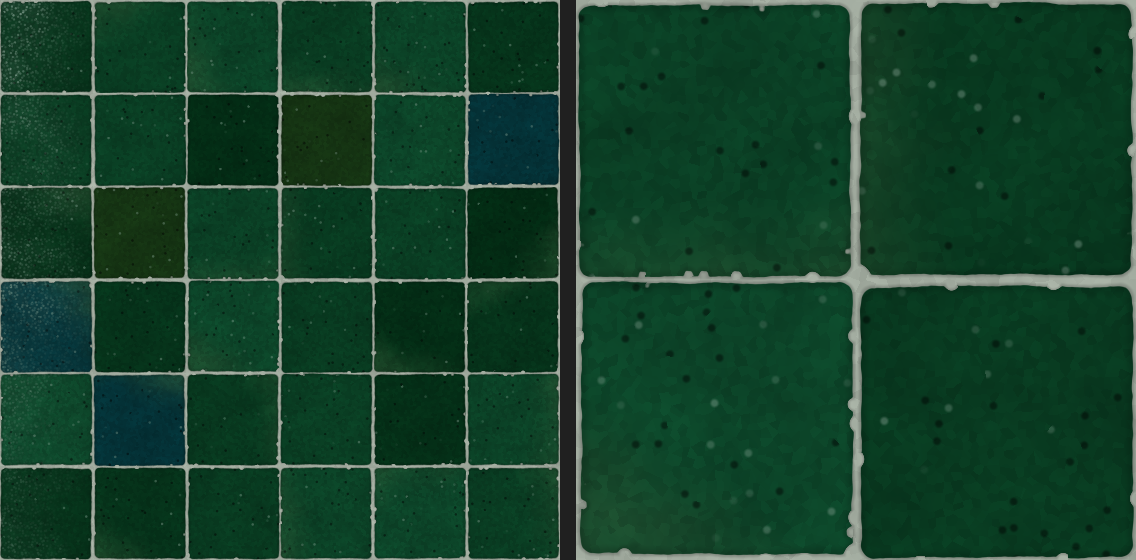
Left: the whole. Right: its middle third, enlarged.
Give the GLSL for this texture, as a Shadertoy shader.

```glsl
// Six by six handmade glazed green tiles with pale grout, uneven edges and a frosted left side.

const float TILES = 6.0;
const vec3 DEEP_GREEN = vec3(0.010, 0.165, 0.075);
const vec3 EMERALD = vec3(0.050, 0.275, 0.165);
const vec3 TEAL = vec3(0.015, 0.195, 0.215);
const vec3 OLIVE = vec3(0.095, 0.195, 0.060);
const vec3 MOSS = vec3(0.170, 0.330, 0.200);
const vec3 HAZE = vec3(0.500, 0.610, 0.550);
const vec3 GROUT = vec3(0.660, 0.700, 0.650);

float hash(vec2 p) {
    vec3 a = fract(p.xyx * 0.1031);
    a += dot(a, a.yzx + 33.33);
    return fract((a.x + a.y) * a.z);
}

vec2 hash2(vec2 p) {
    return vec2(hash(p + 17.3), hash(p + 61.7));
}

// Cellular noise: x = distance to the nearest point, y = random value of that point.
vec2 cellular(vec2 p) {
    vec2 cell = floor(p);
    vec2 nearest = vec2(9.0, 0.0);
    for (int j = -1; j <= 1; j++) {
        for (int i = -1; i <= 1; i++) {
            vec2 neighbour = cell + vec2(i, j);
            float d = distance(p, neighbour + hash2(neighbour));
            if (d < nearest.x) nearest = vec2(d, hash(neighbour + 5.1));
        }
    }
    return nearest;
}

// Layered, warped sines, roughly -1 to 1.
float waves(vec2 p) {
    float sum = 0.0;
    float amplitude = 0.5;
    for (int i = 0; i < 4; i++) {
        sum += amplitude * sin(p.x + 1.7 * sin(p.y)) * cos(0.8 * p.y - 0.4 * p.x);
        p = mat2(1.6, 1.2, -1.2, 1.6) * p + 2.3;
        amplitude *= 0.55;
    }
    return sum;
}

float roundedSquare(vec2 p, float halfSize, float radius) {
    vec2 d = abs(p) - halfSize + radius;
    return length(max(d, 0.0)) + min(max(d.x, d.y), 0.0) - radius;
}

// Signed distance to one hand-cut tile, in tile units.
float tileShape(vec2 local, vec2 id) {
    vec2 shift = (hash2(id + 3.0) - 0.5) * 0.014;
    float turn = (hash(id + 8.0) - 0.5) * 0.016;
    vec2 p = local - shift + turn * vec2(-local.y, local.x);
    float wobble = 0.008 * waves(local * 13.0 + id * 7.0);
    vec2 chip = cellular((local + id) * 16.0 + 40.0);
    float chipping = 0.018 * step(0.82, chip.y) * smoothstep(0.5, 0.1, chip.x);
    return roundedSquare(p, 0.484, 0.045) + wobble + chipping;
}

// Glaze colour of a tile: mostly greens, with a few teal or olive ones.
vec3 glazeColour(vec2 id, vec2 local) {
    float kind = hash(id + 23.0);
    vec3 colour = mix(DEEP_GREEN, EMERALD, hash(id + 41.0));
    colour = mix(colour, OLIVE, 0.8 * step(kind, 0.07));
    colour = mix(colour, TEAL, step(0.87, kind));
    float angle = 6.2832 * hash(id + 12.0);
    float slope = dot(local, vec2(cos(angle), sin(angle)));
    float bloom = smoothstep(0.1, 0.75, slope + 0.15 * waves(local * 5.0 + id));
    colour = mix(colour, MOSS, bloom * 0.6 * step(0.6, hash(id + 31.0)));
    return colour * (1.0 + 0.10 * waves(local * 6.0 + id * 3.0));
}

// Fine grain, bright glints and dark pits in the glaze.
vec3 addGrain(vec3 colour, vec2 uv) {
    vec2 fine = cellular(uv * 190.0);
    vec2 spot = cellular(uv * 90.0 + 300.0);
    float dotMask = smoothstep(0.30, 0.10, spot.x);
    colour *= 0.92 + 0.16 * fine.y;
    colour = mix(colour, HAZE, 0.45 * dotMask * smoothstep(0.94, 1.0, spot.y));
    return colour * (1.0 - 0.45 * dotMask * step(spot.y, 0.07));
}

// Speckled whitish wear that fades away from the left side.
vec3 addFrost(vec3 colour, vec2 uv, vec2 id) {
    float fade = smoothstep(0.20, 0.0, uv.x) * mix(0.35, 1.0, smoothstep(0.1, 0.65, uv.y));
    float patches = smoothstep(-0.5, 0.5, waves(uv * 22.0 + id * 2.0));
    float amount = fade * (0.35 + 0.65 * patches) * mix(0.5, 1.0, hash(id + 52.0));
    vec2 speck = cellular(uv * 170.0 + 90.0);
    float dots = smoothstep(0.55, 0.15, speck.x) * speck.y;
    return mix(colour, HAZE, clamp(amount * (0.18 + 0.85 * dots), 0.0, 1.0));
}

vec3 groutColour(vec2 uv, float d) {
    float tone = 0.96 + 0.06 * waves(uv * 60.0) + 0.08 * (cellular(uv * 150.0).y - 0.5);
    return GROUT * tone * mix(0.80, 1.0, smoothstep(0.0, 0.016, d));
}

void mainImage(out vec4 fragColor, in vec2 fragCoord) {
    vec2 uv = fragCoord / iResolution.xy;
    vec2 id = floor(uv * TILES);
    vec2 local = fract(uv * TILES) - 0.5;
    float pixel = TILES / min(iResolution.x, iResolution.y);

    float d = tileShape(local, id);
    vec3 tile = addFrost(addGrain(glazeColour(id, local), uv), uv, id);
    tile *= mix(0.85, 1.0, smoothstep(0.0, 0.035, -d));

    float cover = smoothstep(0.7 * pixel, -0.7 * pixel, d);
    fragColor = vec4(mix(groutColour(uv, d), tile, cover), 1.0);
}
```
